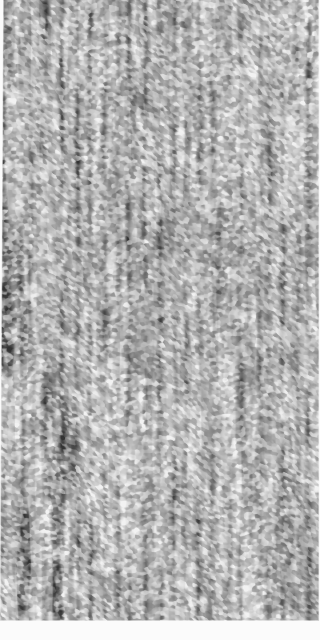
This texture is drawn by a WebGL 1 fragment shader. Its source:

```glsl
precision highp float;
uniform vec2 u_resolution;

// Tones
const float BASE_TONE = 0.738;
const float PAPER_TONE = 0.985;
const float DARKEST = 0.2;
const float LIGHTEST = 0.95;

// Cells per canvas width, across and along the fibres
const vec2 GRAIN_FREQ = vec2(80.0, 100.0);
const vec2 BLOTCH_FREQ = vec2(42.0, 34.0);
const vec2 FIBRE_FREQ = vec2(62.0, 5.0);
const vec2 SMEAR_FREQ = vec2(25.0, 3.4);
const vec2 CLOUD_FREQ = vec2(3.5, 2.5);
const float LANES = 23.0;

// Contrast of each layer
const float GRAIN_GAIN = 0.33;
const float BLOTCH_GAIN = 0.13;
const float FIBRE_GAIN = 0.16;
const float SMEAR_GAIN = 0.2;
const float CLOUD_GAIN = 0.08;
const float LANE_GAIN = 0.25;

const float LANE_WIDTH = 0.14;     // share of the lane spacing
const float GRAIN_SLANT = 0.22;
const float CELL_SHARPNESS = 6.0;
const float BOTTOM_MARGIN = 0.061;
const float SIDE_MARGIN = 0.011;

float hash(vec2 p) {
  vec3 q = fract(p.xyx * vec3(0.1031, 0.1030, 0.0973));
  q += dot(q, q.yzx + 33.33);
  return fract((q.x + q.y) * q.z);
}

// Smooth cellular noise: random greys blended around scattered points
float cellNoise(vec2 p) {
  vec2 cell = floor(p);
  float total = 0.0;
  float weights = 0.0001;
  for (int j = -1; j <= 1; j++) {
    for (int i = -1; i <= 1; i++) {
      vec2 id = cell + vec2(float(i), float(j));
      vec2 site = id + vec2(hash(id + 17.3), hash(id + 71.9));
      vec2 d = p - site;
      float w = exp(-CELL_SHARPNESS * dot(d, d));
      total += w * hash(id + 5.1);
      weights += w;
    }
  }
  return total / weights;
}

// Slow change of strength along one streak, 0 to 1
float drift(float y, float seed) {
  return 0.5 + 0.28 * sin(y * 4.3 + seed * 40.0)
             + 0.22 * sin(y * 10.7 + seed * 91.0);
}

// Thin dark lines, irregularly spaced and fading along their length
float darkLanes(vec2 p) {
  float x = p.x * LANES + 0.06 * sin(p.y * 7.0 + p.x * 9.0);
  float lane = floor(x);
  float dark = 0.0;
  for (int i = -1; i <= 1; i++) {
    float id = lane + float(i);
    float seed = hash(vec2(id, 43.0));
    float centre = id + 0.5 + 0.6 * (seed - 0.5);
    float d = (x - centre) / LANE_WIDTH;
    float strength = mix(0.3, 1.0, hash(vec2(id, 87.0)));
    dark += strength * drift(p.y, seed) * exp(-0.5 * d * d);
  }
  return dark;
}

void main() {
  vec2 p = gl_FragCoord.xy / u_resolution.x;
  float height = u_resolution.y / u_resolution.x;
  float pixel = 1.0 / u_resolution.x;

  // Fine grain, slanting slightly and bending across the sheet
  vec2 slanted = p;
  slanted.y += GRAIN_SLANT * p.x + 0.012 * sin(p.x * 19.0 + p.y * 2.0);
  float grain = cellNoise(slanted * GRAIN_FREQ) - 0.5;
  float blotch = cellNoise(slanted * BLOTCH_FREQ + 211.0) - 0.5;

  // Long fibres, dark lines and heavier smears towards the left
  float fibre = cellNoise(p * FIBRE_FREQ + 331.0) - 0.5;
  float lanes = darkLanes(p);
  float smear = smoothstep(0.68, 0.95, cellNoise(p * SMEAR_FREQ + 457.0));
  smear *= mix(1.0, 0.35, smoothstep(0.2, 0.5, p.x));
  float cloud = cellNoise(p * CLOUD_FREQ + 613.0) - 0.5;

  // Grain roughens and breaks the dark lines
  float broken = 1.0 - 0.9 * (grain + blotch);
  float tone = BASE_TONE + GRAIN_GAIN * grain + BLOTCH_GAIN * blotch
             + FIBRE_GAIN * fibre + CLOUD_GAIN * cloud
             - (LANE_GAIN * lanes + SMEAR_GAIN * smear) * broken;
  tone = clamp(tone, DARKEST, LIGHTEST);

  // Bare paper below and along the slightly tilted sides
  float left = p.x - SIDE_MARGIN * p.y / height;
  float right = 1.0 - 0.004 - p.x;
  float inside = min(min(left, right), p.y - BOTTOM_MARGIN);
  float sheet = smoothstep(-pixel, pixel, inside);
  gl_FragColor = vec4(vec3(mix(PAPER_TONE, tone, sheet)), 1.0);
}
```
